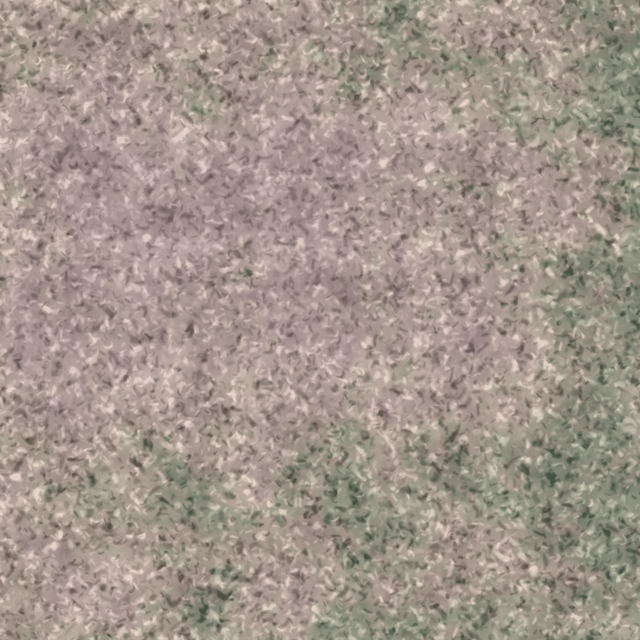
This texture is drawn by a WebGL 1 fragment shader. Its source:

```glsl
precision highp float;
// Worn ground: mauve soil, dry straw flakes and ragged green grass patches.
uniform vec2 u_resolution;

// Each ground type runs from a shaded to a lit colour.
const vec3 SOIL_DARK = vec3(0.48, 0.41, 0.41);
const vec3 SOIL_LIGHT = vec3(0.82, 0.735, 0.73);
const vec3 STRAW_DARK = vec3(0.44, 0.39, 0.355);
const vec3 STRAW_LIGHT = vec3(0.86, 0.79, 0.745);
const vec3 GRASS_DARK = vec3(0.33, 0.37, 0.31);
const vec3 GRASS_LIGHT = vec3(0.74, 0.73, 0.66);

const float FLAKE_CELLS = 47.0;      // coarse flakes across the canvas
const float FLAKE_SOFTNESS = 0.17;   // edge blur, in cells
const float FLAKE_CONTRAST = 0.50;
const float MEAN_TONE = 0.55;
const float SHADE_CONTRAST = 0.17;   // broad light and dark areas
const float PATCH_SCALE = 13.0;
const vec2 CLEARING_CENTRE = vec2(0.42, 0.64);
const vec2 CLEARING_SHAPE = vec2(1.5, 2.6);

vec3 hash3(vec2 p) {
  vec3 q = vec3(dot(p, vec2(127.1, 311.7)),
                dot(p, vec2(269.5, 183.3)),
                dot(p, vec2(419.2, 371.9)));
  return fract(sin(q) * 43758.5453);
}

mat2 rotation(float angle) {
  float c = cos(angle), s = sin(angle);
  return mat2(c, s, -s, c);
}

// Layered, warped sines: irregular blobs in about -1..1.
float patches(vec2 p) {
  float sum = 0.0, weight = 0.5;
  for (int i = 0; i < 5; i++) {
    p = rotation(2.4) * p + 0.7 * sin(p.yx * 0.8 + 1.3);
    sum += weight * sin(p.x) * cos(p.y * 1.1);
    p *= 1.75;
    weight *= 0.72;
  }
  return sum;
}

// Cellular layer of soft, randomly turned flakes: x = tone, y = tint.
vec2 flakes(vec2 p, float seed) {
  p += 0.16 * sin(p.yx * 3.1 + seed);
  vec2 cell = floor(p), sum = vec2(0.0);
  for (int j = -1; j <= 1; j++) {
    for (int i = -1; i <= 1; i++) {
      vec2 id = cell + vec2(float(i), float(j));
      vec3 place = hash3(id + seed);
      vec3 look = hash3(id + seed + 57.3);
      vec2 d = rotation(place.z * 3.1416) * (p - id - place.xy);
      d.y += 2.0 * (look.z - 0.5) * d.x * d.x;
      float reach = 0.10 + 0.2 * look.z;
      d.x -= clamp(d.x, -reach, reach);
      float radius = mix(0.13, 0.25, look.y);
      float cover = 1.0 - smoothstep(radius - FLAKE_SOFTNESS,
                                     radius + FLAKE_SOFTNESS, length(d));
      sum += cover * (look.xy * 2.0 - 1.0);
    }
  }
  return sum;
}

void main() {
  vec2 uv = gl_FragCoord.xy / min(u_resolution.x, u_resolution.y);

  // Grain: three flake layers, each finer and fainter.
  vec2 grain = vec2(0.0);
  float scale = FLAKE_CELLS, strength = FLAKE_CONTRAST;
  for (int k = 0; k < 3; k++) {
    float layer = float(k);
    grain += strength * flakes(rotation(layer * 0.9) * uv * scale, layer * 19.7);
    scale *= 1.38;
    strength *= 0.88;
  }

  // Ground cover: a bare clearing, with grass thickening to the right.
  float blobs = patches(uv * PATCH_SCALE);
  float detail = patches(uv * PATCH_SCALE * 3.3 + 11.0);
  float shade = patches(uv * PATCH_SCALE * 1.6 + 37.0);
  float clearing = min(length((uv - CLEARING_CENTRE) * CLEARING_SHAPE), 1.0);
  float side = uv.x - 0.6;
  float grass = smoothstep(0.66, 1.55, clearing + 0.62 * side
                + 0.62 * blobs + 0.35 * detail + 0.22 * grain.y);
  float soil = 0.85 * (1.0 - smoothstep(0.0, 1.0, clearing + 0.4 * side
               + 0.45 * blobs + 0.30 * detail + 0.15 * grain.y));

  // Colour: tone picks the shade within the blended ground type.
  float calm = 1.0 - 0.15 * soil;
  float tone = MEAN_TONE + calm * grain.x + SHADE_CONTRAST * (shade + 0.7 * detail);
  tone = clamp(tone - 0.1 * grass, -0.15, 1.12);
  vec3 color = mix(STRAW_DARK, STRAW_LIGHT, tone);
  color = mix(color, mix(SOIL_DARK, SOIL_LIGHT, tone), soil);
  color = mix(color, mix(GRASS_DARK, GRASS_LIGHT, tone), grass);
  gl_FragColor = vec4(color, 1.0);
}
```
